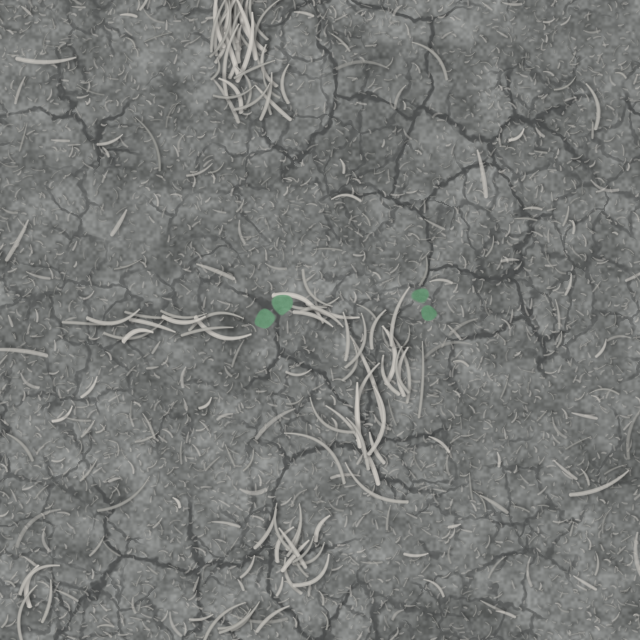
Reproduce this texture procedurally as a Shadertoy shader.

```glsl
#define SOIL vec3(0.452, 0.460, 0.454)
#define CRACK vec3(0.285, 0.292, 0.292)
#define STRAW_DULL vec3(0.60, 0.60, 0.58)
#define STRAW_PALE vec3(0.84, 0.825, 0.80)
#define LEAF vec3(0.41, 0.59, 0.46)
#define SOFTNESS 0.0013
#define SHADOW 0.20
#define SOIL_CONTRAST 0.27
#define GRAIN_CONTRAST 0.12

// Hash and noise
float hash(vec2 p) {
    vec3 q = fract(p.xyx * 0.1031);
    q += dot(q, q.yzx + 33.33);
    return fract((q.x + q.y) * q.z);
}

vec2 hash2(vec2 p) {
    return vec2(hash(p + 11.7), hash(p + 47.3));
}

float noise(vec2 p) {
    vec2 i = floor(p), f = fract(p);
    f = f * f * (3.0 - 2.0 * f);
    return mix(mix(hash(i), hash(i + vec2(1, 0)), f.x),
               mix(hash(i + vec2(0, 1)), hash(i + vec2(1, 1)), f.x), f.y);
}

float fbm(vec2 p) {
    float sum = 0.0, amp = 0.5;
    for (int i = 0; i < 5; i++) {
        sum += amp * noise(p);
        p = mat2(1.6, 1.2, -1.2, 1.6) * p + 5.3;
        amp *= 0.55;
    }
    return sum;
}

// Distance to the border between the two nearest cell centres
float cellBorder(vec2 p) {
    vec2 id = floor(p), a = vec2(9.0), b = vec2(9.0);
    for (int j = -1; j <= 1; j++)
    for (int i = -1; i <= 1; i++) {
        vec2 c = id + vec2(i, j);
        vec2 r = c + hash2(c) - p;
        if (dot(r, r) < dot(a, a)) { b = a; a = r; }
        else if (dot(r, r) < dot(b, b)) b = r;
    }
    return dot(0.5 * (a + b), normalize(b - a));
}

// Broken, wandering cracks; strength fades along their run
float cracks(vec2 p, float cells, float halfWidth) {
    vec2 warp = vec2(fbm(p * 14.0), fbm(p * 14.0 + 31.0)) - 0.5;
    float d = cellBorder((p + 0.075 * warp) * cells + cells) / cells;
    float strength = smoothstep(0.36, 0.62, noise(p * cells * 0.9 + cells));
    float w = halfWidth * (0.35 + 0.9 * strength);
    return strength * (1.0 - smoothstep(0.3 * w, w + 2.0 * SOFTNESS, d));
}

// One bent, tapering stalk with a soft shadow on the soil
void drawStalk(inout vec3 col, vec2 q, float angle, float halfLen, float halfWidth,
               float bend, float tone, float opacity) {
    if (dot(q, q) > 2.5 * halfLen * halfLen + 0.0002) return;
    float c = cos(angle), s = sin(angle);
    q = vec2(c * q.x + s * q.y, c * q.y - s * q.x);
    float x = clamp(q.x / halfLen, -1.0, 1.0);
    float y = (q.y - bend * halfLen * (x * x - 0.33)) / sqrt(1.0 + 4.0 * bend * bend * x * x);
    float past = max(abs(q.x) - halfLen, 0.0);
    float w = halfWidth * (1.0 - 0.3 * x * x - 0.25 * x);
    float d = length(vec2(past, y));
    float shade = 1.0 - smoothstep(0.0, 2.5 * halfWidth + SOFTNESS, length(vec2(past, y + halfWidth)));
    col *= 1.0 - SHADOW * opacity * shade;
    float body = 1.0 - smoothstep(w - SOFTNESS, w + SOFTNESS, d);
    vec3 straw = mix(STRAW_DULL, STRAW_PALE, tone) * (1.0 - 0.1 * smoothstep(0.0, w, abs(y)));
    col = mix(col, straw, body * opacity);
}

// Loose pieces of one size, one per grid cell
void scatter(inout vec3 col, vec2 p, float cells, float halfLen, float halfWidth,
             float opacity, float density) {
    vec2 id = floor(p * cells);
    for (int j = -1; j <= 1; j++)
    for (int i = -1; i <= 1; i++) {
        vec2 c = id + vec2(i, j), seed = c + cells * 3.0;
        vec2 place = (c + hash2(seed)) / cells, r = hash2(seed + 71.0), k = hash2(seed + 139.0);
        if (hash(seed + 203.0) > density * (0.45 + 1.1 * noise(place * 6.0))) continue;
        drawStalk(col, p - place, 3.1416 * r.x, halfLen * mix(0.35, 1.0, r.y),
                  halfWidth * mix(0.7, 1.2, k.x), 0.7 * (k.y - 0.5), k.x, opacity * mix(0.55, 1.0, k.y));
    }
}

// A heap of stalks sharing a main direction
void bundle(inout vec3 col, vec2 p, vec2 centre, vec2 spread, float angle, float fan,
            float halfLen, int count) {
    for (int i = 0; i < count; i++) {
        vec2 seed = vec2(i, 0) + floor(centre * 900.0);
        vec2 a = hash2(seed) + hash2(seed + 19.0) - 1.0, r = hash2(seed + 37.0), k = hash2(seed + 83.0);
        drawStalk(col, p - centre - a * spread, angle + fan * (2.0 * r.x - 1.0),
                  halfLen * mix(0.45, 1.1, r.y), mix(0.0021, 0.0038, k.x),
                  0.9 * (k.y - 0.5), 0.25 + 0.75 * k.x, 0.9);
    }
}

void mainImage(out vec4 fragColor, in vec2 fragCoord) {
    vec2 p = fragCoord / iResolution.y;

    // Soil with clods and grain
    vec3 col = SOIL + SOIL_CONTRAST * (fbm(p * 22.0) - 0.46) + GRAIN_CONTRAST * (noise(p * 190.0) - 0.5);
    col += 0.05 * (noise(p * 7.0) - 0.5);
    col = mix(col, CRACK, 0.85 * cracks(p, 7.0, 0.0034));
    col = mix(col, CRACK, 0.55 * cracks(p + 0.37, 16.0, 0.0024));

    // Litter from crumbs to stems
    scatter(col, p, 90.0, 0.0042, 0.0014, 0.50, 0.55);
    scatter(col, p, 44.0, 0.0100, 0.0015, 0.62, 0.60);
    scatter(col, p, 18.0, 0.0230, 0.0021, 0.85, 0.42);
    scatter(col, p, 7.0, 0.0520, 0.0030, 0.90, 0.36);

    // Heaps of straw
    bundle(col, p, vec2(0.37, 0.96), vec2(0.045, 0.06), 1.57, 0.35, 0.055, 26);
    bundle(col, p, vec2(0.39, 0.86), vec2(0.07, 0.05), 1.3, 1.1, 0.035, 12);
    bundle(col, p, vec2(0.23, 0.495), vec2(0.17, 0.022), 0.0, 0.35, 0.050, 11);
    bundle(col, p, vec2(0.50, 0.52), vec2(0.07, 0.04), -0.2, 0.7, 0.040, 7);
    bundle(col, p, vec2(0.60, 0.45), vec2(0.07, 0.09), 1.6, 0.4, 0.065, 13);
    bundle(col, p, vec2(0.54, 0.29), vec2(0.07, 0.08), 2.0, 0.6, 0.055, 9);
    bundle(col, p, vec2(0.47, 0.14), vec2(0.06, 0.07), 1.4, 0.8, 0.042, 13);
    bundle(col, p, vec2(0.04, 0.10), vec2(0.05, 0.06), 1.0, 0.4, 0.045, 4);
    bundle(col, p, vec2(0.38, 0.03), vec2(0.06, 0.015), 0.6, 0.25, 0.045, 5);

    // Two seedlings with paired leaves
    for (int i = 0; i < 4; i++) {
        bool first = i < 2;
        vec2 plant = first ? vec2(0.428, 0.513) : vec2(0.664, 0.524);
        vec2 offset = first ? vec2(0.013, 0.011) : vec2(-0.007, 0.014);
        vec2 q = p - plant - offset * (i % 2 == 0 ? 1.0 : -1.0);
        float d = length(q * vec2(0.95, 1.1)) + 0.006 * (noise(p * 75.0) - 0.5);
        float r = first ? 0.0155 : 0.0125;
        vec3 leaf = LEAF + 0.16 * (fbm(p * 60.0) - 0.5);
        col = mix(col, leaf, 0.9 * (1.0 - smoothstep(r - 0.002, r + 0.002, d)));
    }

    fragColor = vec4(clamp(col, 0.0, 1.0), 1.0);
}
```
